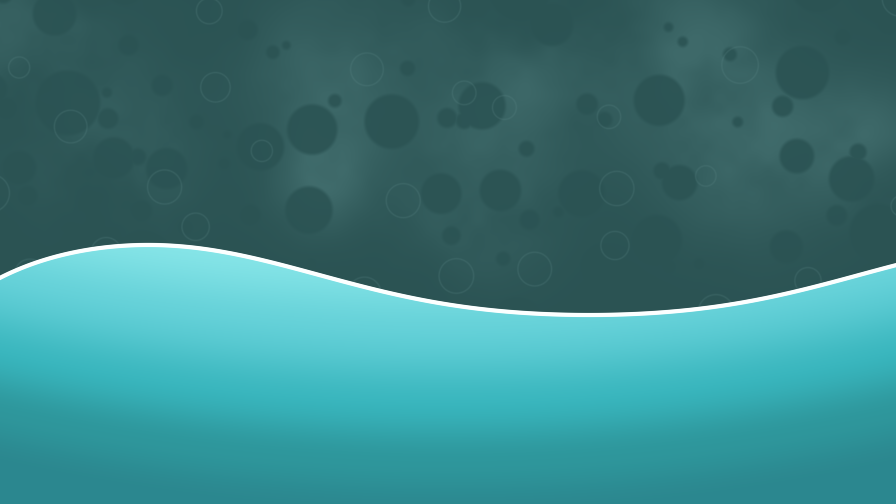
Write a WebGL 2 fragment shader that draws this background.

```glsl
#version 300 es
precision highp float;
// A bright aqua wave with a white crest line below a dark, misty teal backdrop.
// Mist is noise inside soft glows; round blots and thin bubble rings are
// scattered over it on jittered grids. Lengths are in canvas heights.
uniform vec2 u_resolution;
out vec4 outColor;

const float PI = 3.14159265;
const vec3 DEEP = vec3(0.168, 0.325, 0.326);
const vec3 MIST = vec3(0.245, 0.415, 0.415);
const vec3 RING = vec3(0.36, 0.53, 0.53);
const vec3 CREST = vec3(0.99, 1.0, 1.0);

float hash(vec2 p) {
  return fract(sin(dot(p, vec2(127.1, 311.7))) * 43758.545);
}

float valueNoise(vec2 p) {
  vec2 i = floor(p), f = fract(p);
  f = f * f * (3.0 - 2.0 * f);
  float low = mix(hash(i), hash(i + vec2(1, 0)), f.x);
  float high = mix(hash(i + vec2(0, 1)), hash(i + vec2(1, 1)), f.x);
  return mix(low, high, f.y);
}

float fbm(vec2 p) {
  float sum = 0.0, gain = 0.5;
  for (int i = 0; i < 4; i++) {
    sum += gain * valueNoise(p);
    p = p * 2.03 + 7.3;
    gain *= 0.5;
  }
  return sum;
}

float glow(vec2 p, vec2 centre, float radius) {
  vec2 d = (p - centre) / radius;
  return exp(-dot(d, d));
}

// Height of the wave: a cosine with a narrowed crest and a steeper left end
float waveHeight(float x) {
  float phase = (x - 0.294) * PI / 0.875;
  float s = sin(phase);
  return 0.4445 + 0.0695 * cos(phase) - 0.016 * s * s
    - 2.4 * pow(max(0.294 - x, 0.0), 4.0);
}

// Coverage of scattered discs, or of thin rings when lineWidth is above zero
float scatter(vec2 p, float cell, vec2 radii, float density, float lineWidth,
              float soft, float seed) {
  vec2 home = floor(p / cell);
  float cover = 0.0;
  for (int y = -1; y <= 1; y++) {
    for (int x = -1; x <= 1; x++) {
      vec2 id = home + vec2(x, y);
      vec2 key = id + seed;
      vec2 jitter = vec2(hash(key), hash(key + 19.7));
      float size = hash(key + 41.3);
      float radius = mix(radii.x, radii.y, size);
      float d = length(p - (id + jitter) * cell) - radius;
      if (lineWidth > 0.0) d = abs(d) - lineWidth;
      float present = step(hash(key + 73.9), density);
      cover = max(cover, present * (1.0 - smoothstep(-soft, soft, d)));
    }
  }
  return cover;
}

vec3 backdrop(vec2 p, float pixel) {
  // Mist patches
  float mist = glow(p, vec2(0.23, 0.70), 0.13) + glow(p, vec2(0.08, 0.92), 0.16)
    + glow(p, vec2(0.66, 0.84), 0.15) + glow(p, vec2(0.64, 0.65), 0.10)
    + glow(p, vec2(1.03, 0.88), 0.17) + glow(p, vec2(0.95, 0.61), 0.13)
    + glow(p, vec2(1.38, 0.88), 0.17) + glow(p, vec2(1.48, 0.69), 0.15)
    + glow(p, vec2(1.71, 0.72), 0.12);
  mist = min(mist, 1.1) * smoothstep(0.1, 0.8, fbm(p * 5.0 + 3.0));

  // Dark blots cover the mist
  float soft = max(0.005, pixel);
  float blots = scatter(p, 0.15, vec2(0.025, 0.065), 0.6, 0.0, soft, 5.0);
  blots = max(blots, scatter(p, 0.09, vec2(0.008, 0.022), 0.4, 0.0, soft, 31.0));
  vec3 colour = mix(DEEP, MIST, mist * (1.0 - 0.9 * blots));

  // Faint bubbles
  float line = max(0.0014, 0.5 * pixel);
  float rings = scatter(p, 0.19, vec2(0.018, 0.038), 0.85, line, pixel, 12.0);
  return mix(colour, RING, 0.24 * rings);
}

// Water darkens with depth, sooner towards both sides
vec3 water(vec2 p, float aspect) {
  float side = 2.0 * p.x / aspect - 1.0;
  float depth = 1.0 - p.y + 0.1 * side * side;
  vec3 colour = mix(vec3(0.53, 0.90, 0.91), vec3(0.38, 0.81, 0.84),
                    smoothstep(0.50, 0.69, depth));
  colour = mix(colour, vec3(0.22, 0.71, 0.74), smoothstep(0.65, 0.82, depth));
  colour = mix(colour, vec3(0.18, 0.59, 0.61), smoothstep(0.79, 0.92, depth));
  return mix(colour, vec3(0.17, 0.53, 0.56), smoothstep(0.91, 1.02, depth));
}

void main() {
  vec2 p = gl_FragCoord.xy / u_resolution.y;
  float aspect = u_resolution.x / u_resolution.y;
  float pixel = 1.0 / u_resolution.y;

  // Signed distance to the wave, corrected for its slope
  float slope = (waveHeight(p.x + 0.005) - waveHeight(p.x - 0.005)) / 0.01;
  float d = (p.y - waveHeight(p.x)) / sqrt(1.0 + slope * slope);

  float above = smoothstep(-pixel, pixel, d);
  vec3 colour = mix(water(p, aspect), backdrop(p, pixel), above);
  float crest = 1.0 - smoothstep(-0.6 * pixel, 0.6 * pixel, abs(d) - 0.0042);
  outColor = vec4(mix(colour, CREST, crest), 1.0);
}
```
